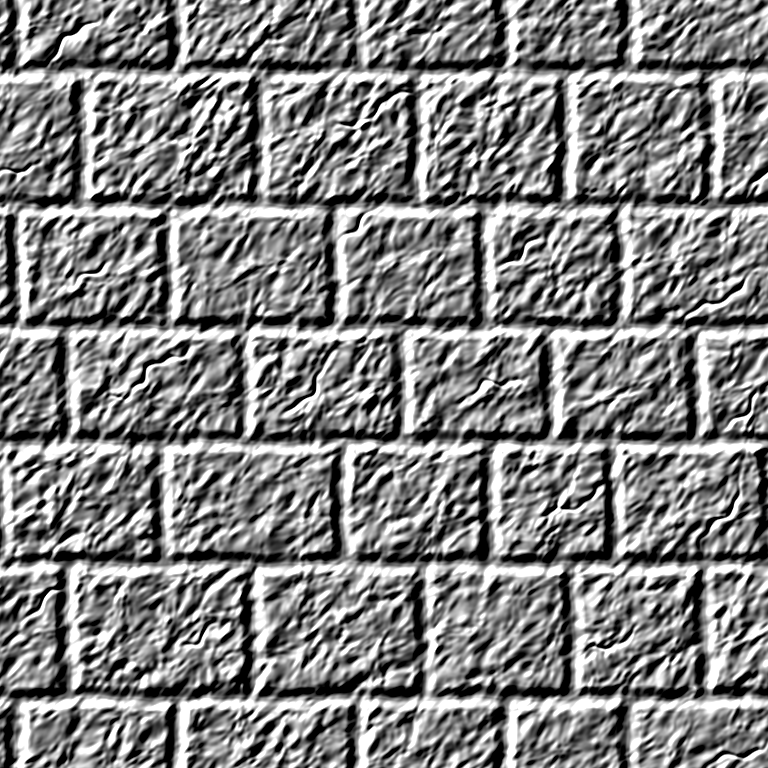
This texture map is drawn by a WebGL 1 fragment shader. Its source:

```glsl
precision highp float;
// Embossed grey wall of rough-hewn stone blocks, six courses of five, lit from the upper left.

uniform vec2 u_resolution;

#define ROWS 6.0
#define COLUMNS 5.0
#define JOINT 0.0012      // half width of the mortar joint
#define BEVEL 0.015       // width of the rounded block edge
#define EDGE_HEIGHT 0.0095 // height of a block above the mortar
#define CORNER 0.012      // corner radius
#define GRAIN 70.0        // main stone grain cells across the canvas
#define ROUGHNESS 0.235   // steepness of the stone grain
#define CRACK_DEPTH 0.0036
#define CRACK_SHARE 0.4   // share of blocks with a crack
#define RELIEF 1.15       // shading contrast
#define MID_GREY 0.51

const float PI = 3.14159265;

float hash(vec2 p) {
  return fract(sin(dot(p, vec2(127.1, 311.7))) * 43758.55);
}

// Cellular noise: one signed round bump scattered in each cell
float bumps(vec2 p) {
  vec2 cell = floor(p);
  float sum = 0.0;
  for (int j = -1; j <= 1; j++) {
    for (int i = -1; i <= 1; i++) {
      vec2 c = cell + vec2(float(i), float(j));
      vec2 d = p - c - vec2(hash(c), hash(c + 37.3));
      float k = max(0.0, 1.0 - dot(d, d));
      sum += (2.0 * hash(c + 71.9) - 1.0) * k * k * k;
    }
  }
  return sum;
}

// Stone grain, stretched along the rising diagonal
float stoneGrain(vec2 p) {
  vec2 q = vec2(0.58 * (p.x + p.y), 0.92 * (p.y - p.x));
  q += 0.003 * sin(q.yx * 67.0 + 2.0 * sin(q * 43.0));
  float h = 0.4 * bumps(q * GRAIN * 0.5 + 11.0) / (GRAIN * 0.5);
  h += bumps(q * GRAIN + 53.0) / GRAIN;
  h += 0.75 * bumps(q * GRAIN * 1.8 + 97.0) / (GRAIN * 1.8);
  return h * ROUGHNESS;
}

// Uneven course tops, measured downward
float courseTop(float row) {
  return 0.0843 + row / ROWS + 0.017 * cos(2.0 * PI * (row - 1.0) / ROWS);
}

// Staggered upright joints of uneven spacing
float uprightJoint(float row, float column) {
  float odd = mod(row, 2.0);
  float start = mix(0.095, 0.0156, odd) + 0.013 * cos(2.0 * PI * row / ROWS);
  float drift = 0.040 - 0.021 * cos(2.0 * PI * (row - 1.0) / ROWS);
  float swell = sin(PI * column / COLUMNS);
  float skew = sin(2.0 * PI * column / COLUMNS);
  float spread = 0.006 * skew + mix(0.016, -0.016, odd) * skew * skew;
  return start + column / COLUMNS + drift * swell * swell + spread;
}

// Wavy diagonal groove inside a block
float crack(vec2 q, vec2 halfSize, vec2 id) {
  vec2 shift = vec2(hash(id + 3.1), hash(id + 5.7)) - 0.5;
  q -= shift * halfSize * 1.4;
  float angle = mix(0.35, 1.0, hash(id + 8.3));
  float along = dot(q, vec2(cos(angle), sin(angle)));
  float across = dot(q, vec2(-sin(angle), cos(angle)));
  float phase = 6.28 * hash(id + 9.9);
  across += 0.006 * sin(along * 75.0 + phase) + 0.0025 * sin(along * 190.0 + phase);
  float reach = mix(0.035, 0.075, hash(id + 12.4));
  float fade = 1.0 - smoothstep(0.5 * reach, reach, abs(along));
  float present = step(hash(id + 15.2), CRACK_SHARE);
  return present * fade * exp(-across * across / 0.000012);
}

float wallHeight(vec2 p) {
  // Wobble the block outlines
  vec2 w = p + 0.0016 * sin(p.yx * 37.0 + 1.5 * sin(p * 31.0))
             + 0.0008 * sin(p.yx * 139.0 + p * 60.0);
  float down = 1.0 - w.y;

  // Locate the block
  float row = -1.0;
  for (int i = 0; i <= 6; i++) {
    if (down >= courseTop(float(i))) row = float(i);
  }
  float column = -2.0;
  for (int i = -1; i <= 5; i++) {
    if (w.x >= uprightJoint(row, float(i))) column = float(i);
  }
  vec2 low = vec2(uprightJoint(row, column), courseTop(row));
  vec2 high = vec2(uprightJoint(row, column + 1.0), courseTop(row + 1.0));
  vec2 halfSize = 0.5 * (high - low);
  vec2 q = (vec2(w.x, down) - 0.5 * (low + high)) * vec2(1.0, -1.0);
  vec2 id = vec2(mod(column, COLUMNS), mod(row, ROWS));

  // Rounded block profile, worn lower in places
  vec2 d = abs(q) - (halfSize - JOINT - CORNER);
  float outline = length(max(d, 0.0)) + min(max(d.x, d.y), 0.0) - CORNER;
  float block = smoothstep(0.0, BEVEL, -outline);
  float worn = 0.85 + 0.2 * sin(p.x * 53.0 + 2.0 * sin(p.y * 33.0)) * sin(p.y * 59.0 + p.x * 17.0);

  // Surface wear, rougher on some blocks and patches
  float patches = 1.0 + 0.25 * sin(p.x * 37.0 + 2.0 * sin(p.y * 29.0)) * sin(p.y * 41.0);
  float rough = mix(0.8, 1.2, hash(id + 21.0)) * patches;
  float h = EDGE_HEIGHT * worn * block + stoneGrain(p) * mix(0.55, rough, block);
  return h - CRACK_DEPTH * block * crack(q, halfSize, id);
}

void main() {
  vec2 p = gl_FragCoord.xy / u_resolution;
  float reach = 0.0018;
  vec2 toLight = reach * normalize(vec2(-1.0, 0.9));
  float slope = (wallHeight(p - toLight) - wallHeight(p + toLight)) / (2.0 * reach);
  float grey = clamp(MID_GREY + RELIEF * slope, 0.0, 1.0);
  gl_FragColor = vec4(vec3(grey), 1.0);
}
```
